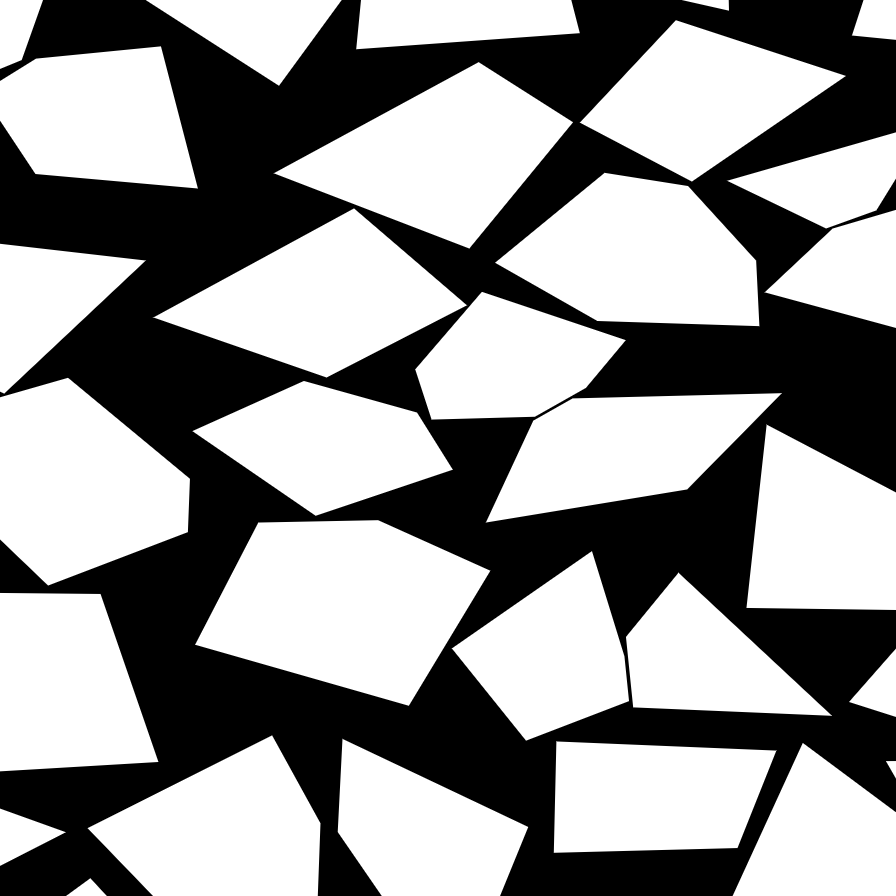
Write a Shadertoy shader that draws this pattern.

```glsl
// Scattered white shards on black: a staggered, stretched cellular grid is split
// into Voronoi cells, and each cell holds one convex polygon of 4 to 6 corners.
// Corners lie near the cell border, so shards almost touch but never overlap.

const float TAU = 6.28318;
const vec2 GRID = vec2(3.8, 5.4);      // cells across the canvas
const float SCATTER = 0.82;            // freedom of a site inside its cell
const float CORNER_JITTER = 0.62;      // unevenness of the corner angles
const vec3 GROUND = vec3(0.0);
const vec3 SHARD = vec3(1.0);

// Two random values in 0..1 for a cell and a seed
vec2 hash2(vec2 cell, float seed) {
    vec3 h = fract(vec3(cell.xyx + seed * 7.31) * vec3(0.1031, 0.1030, 0.0973));
    h += dot(h, h.yzx + 33.33);
    return fract((h.xx + h.yz) * h.zy);
}

// Site of a cell; odd rows are shifted by half a cell
vec2 siteOf(vec2 cell) {
    vec2 stagger = vec2(0.5 * mod(cell.y, 2.0), 0.0);
    return cell + stagger + 0.5 + SCATTER * (hash2(cell, 1.0) - 0.5);
}

// Cell whose site is nearest to p
vec2 nearestCell(vec2 p) {
    vec2 base = floor(p), best = base;
    float bestDist = 1e5;
    for (int y = -2; y <= 2; y++)
    for (int x = -2; x <= 2; x++) {
        vec2 cell = base + vec2(x, y);
        vec2 toSite = siteOf(cell) - p;
        float dist = dot(toSite, toSite);
        if (dist < bestDist) { bestDist = dist; best = cell; }
    }
    return best;
}

// Length of a ray from the site to the border of its Voronoi cell
float borderDistance(vec2 cell, vec2 site, vec2 dir) {
    float reach = 2.0;
    for (int y = -2; y <= 2; y++)
    for (int x = -2; x <= 2; x++) {
        vec2 toNeighbour = siteOf(cell + vec2(x, y)) - site;
        float along = dot(dir, toNeighbour);
        if (along > 1e-4)
            reach = min(reach, 0.5 * dot(toNeighbour, toNeighbour) / along);
    }
    return reach;
}

// Corner i of a shard, relative to its site, in canvas units
vec2 cornerOf(vec2 cell, vec2 site, int i, int count, vec2 traits) {
    int k = i % count;
    float wobble = CORNER_JITTER * (hash2(cell, 3.0 + float(k)).x - 0.5);
    float angle = TAU * ((float(k) + wobble) / float(count) + traits.y);
    vec2 dir = vec2(cos(angle), sin(angle));
    return dir * borderDistance(cell, site, dir) / GRID;
}

// Signed distance to the line a-b, positive on its right side
float lineDistance(vec2 p, vec2 a, vec2 b) {
    vec2 edge = b - a;
    return dot(p - a, vec2(edge.y, -edge.x)) / max(length(edge), 1e-5);
}

// Signed distance to the shard of the cell around p
float shardDistance(vec2 p) {
    vec2 cell = nearestCell(p * GRID);
    vec2 site = siteOf(cell);
    vec2 traits = hash2(cell, 2.0);
    int count = 4 + int(2.99 * traits.x * traits.x);
    float size = mix(0.92, 1.0, hash2(cell, 11.0).y);

    vec2 local = p - site / GRID;
    vec2 previous = size * cornerOf(cell, site, 0, count, traits);
    float dist = -1.0;
    for (int i = 1; i <= count; i++) {
        vec2 corner = size * cornerOf(cell, site, i, count, traits);
        dist = max(dist, lineDistance(local, previous, corner));
        previous = corner;
    }
    return dist;
}

void mainImage(out vec4 fragColor, in vec2 fragCoord) {
    float pixel = 1.0 / iResolution.y;
    vec2 p = fragCoord * pixel + vec2(3.0, 5.0);   // keep cell indices positive
    float cover = clamp(0.5 - shardDistance(p) / pixel, 0.0, 1.0);
    fragColor = vec4(mix(GROUND, SHARD, cover), 1.0);
}
```
